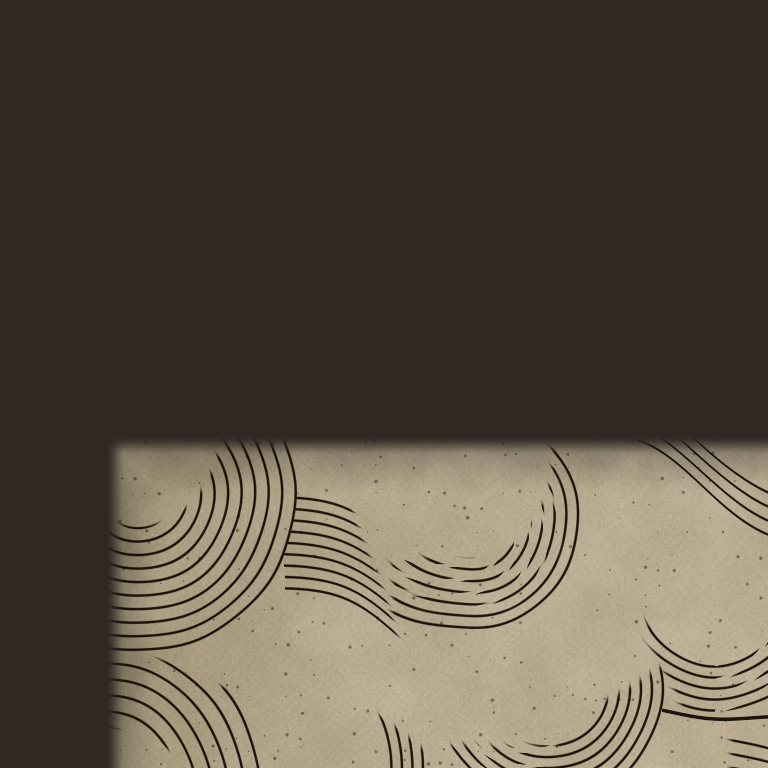
A WebGL 1 fragment shader for this background:

```glsl
precision highp float;
// Dark panel with a soft-edged sheet of aged paper, inked with bands of curling waves.
uniform vec2 u_resolution;

float hash(vec2 p) {
  return fract(sin(dot(p, vec2(127.1, 311.7))) * 4375.85);
}

// Soft gate: 0 below zero, rising to 1 over a short taper
float gate(float x) {
  return smoothstep(0.0, 0.016, x);
}

// Brush stroke at distance d, thinning where the mask fades
float stroke(float d, float mask) {
  float soft = 0.8 / u_resolution.y;
  float width = 0.0016 * mask;
  return mask * (1.0 - smoothstep(width - soft, width + soft, abs(d)));
}

// Evenly spaced strokes along coordinate v, from first downwards
float strokes(float v, float first, float gap, float count, float mask) {
  float k = clamp(floor((first - v) / gap + 0.5), 0.0, count - 1.0);
  return stroke(v - first + k * gap, mask);
}

// Gaps in a ring, shifted from one ring to the next
float broken(vec2 d, float r) {
  return smoothstep(-0.95, -0.6, sin(atan(d.y, d.x) * 8.0 + r * 310.0));
}

// Large soft stains from layered sines
float stains(vec2 p) {
  float sum = 0.0;
  float amp = 0.5;
  for (int i = 0; i < 5; i++) {
    sum += amp * sin(p.x + 1.7 * sin(p.y * 0.8)) * sin(p.y + 1.3 * sin(p.x * 0.9));
    p = mat2(1.5, 1.1, -1.1, 1.5) * p + 2.3;
    amp *= 0.6;
  }
  return sum;
}

// Small dark flecks, one at a random place in some cells
float flecks(vec2 p) {
  vec2 cell = floor(p);
  vec2 spot = 0.25 + 0.5 * vec2(hash(cell), hash(cell + 7.3));
  float size = 0.16 * hash(cell + 3.1);
  return step(0.8, hash(cell + 19.7)) * (1.0 - smoothstep(size * 0.4, size + 0.05, length(p - cell - spot)));
}

float waveInk(vec2 p) {
  vec2 wobble = 0.0012 * sin(p.yx * 47.0 + vec2(0.0, 2.0));
  p += wobble;

  // Large fan at the left
  float fan = length(p - vec2(0.182, 0.355));
  float ink = strokes(fan, 0.202, 0.0176, 10.0, gate(0.27 + 1.3 * fan - p.y));

  // Ribbon flowing out of the fan
  float t = max(p.x - 0.378, 0.0) / 0.143;
  float level = p.y + 0.0625 * t * t;
  float mask = step(0.202, fan) * step(0.37, p.x) * gate(0.47 + (0.353 - level) * 0.5 - p.x);
  ink = max(ink, strokes(level, 0.353, 0.0148, 9.0, mask));

  // Curl that catches the ribbon
  vec2 d = p - vec2(0.612, 0.323);
  d.x *= d.x < 0.0 ? 0.75 : 1.0;
  float r = length(d);
  mask = gate(0.2 + 1.6 * r - p.y) * gate(p.x - 0.5) * max(gate(d.x - 0.02), gate(0.285 - p.y));
  mask *= mix(broken(d, r), 1.0, smoothstep(0.1, 0.13, r));
  ink = max(ink, strokes(r, 0.141, 0.0152, 7.0, mask));

  // Fan rising from the lower left
  r = length(p - vec2(0.13, -0.029));
  mask = step(0.207, fan) * gate(0.15 - 0.033 * smoothstep(0.195, 0.2, r) - p.y);
  ink = max(ink, strokes(r, 0.208, 0.0208, 7.0, mask * gate(p.y - 0.16 + 1.4 * r)));

  // Short tips at the bottom
  r = length(p - vec2(0.39, 0.01));
  ink = max(ink, strokes(r, 0.161, 0.0137, 4.0, step(0.39, p.x) * gate(0.198 - r - p.y)));

  // Cup at the bottom right
  d = p - vec2(0.716, 0.102);
  r = length(d);
  mask = max(gate(d.x) * gate(0.06 + 0.55 * r - p.y), gate(0.04 - p.y) * broken(d, r));
  ink = max(ink, strokes(r, 0.146, 0.0143, 6.0, mask));

  // Hanging crest and its base line
  d = p - vec2(0.931, 0.232);
  r = length(d);
  mask = gate(p.x - 0.833 - 0.5 * max(0.167 - p.y, 0.0)) * gate(0.218 - p.y);
  ink = max(ink, strokes(r, 0.156, 0.0143, 5.0, mask * mix(1.0, broken(d, r), step(0.0, d.x))));
  t = p.x - 0.862;
  ink = max(ink, stroke(p.y - 0.074 + 0.2 * t - t * t, 1.3 * step(0.0, t)));

  // Ribbons at the right edge
  level = p.y + 0.25 * (p.x - 0.944);
  ink = max(ink, strokes(level, 0.039, 0.018, 3.0, gate(p.x - 0.942)));
  level = p.y + 0.134 * smoothstep(0.807, 1.029, p.x);
  ink = max(ink, strokes(level, 0.485, 0.018, 4.0, gate(p.x - 0.82)));
  return min(ink, 1.0);
}

void main() {
  vec2 p = gl_FragCoord.xy / u_resolution;

  // Aged paper: lighter to the right, with stains, grain and flecks
  float grain = hash(floor(p * 400.0)) - 0.5;
  float weave = sin(p.x * 520.0 + 3.0 * sin(p.y * 90.0)) * sin(p.y * 470.0 + 2.0 * sin(p.x * 80.0));
  float light = 0.42 + 0.4 * smoothstep(0.15, 0.7, p.x) + 0.28 * stains(p * 14.0) + 0.22 * grain + 0.06 * weave;
  vec3 paper = mix(vec3(0.6, 0.55, 0.43), vec3(0.75, 0.7, 0.6), light);
  paper *= 1.0 - 0.4 * flecks(p * 60.0);

  // Scorched rim, then ink
  float inset = min(p.x - 0.137, 0.433 - p.y);
  paper *= mix(0.72, 1.0, smoothstep(0.0, 0.085, inset + 0.012 * stains(p * 30.0)));
  paper = mix(paper, vec3(0.07, 0.03, 0.01), 0.93 * waveInk(p));

  // Soft edge into the dark panel
  float sheet = smoothstep(0.137, 0.164, p.x) * smoothstep(0.433, 0.406, p.y);
  gl_FragColor = vec4(mix(vec3(0.195, 0.152, 0.135), paper, sheet), 1.0);
}
```
